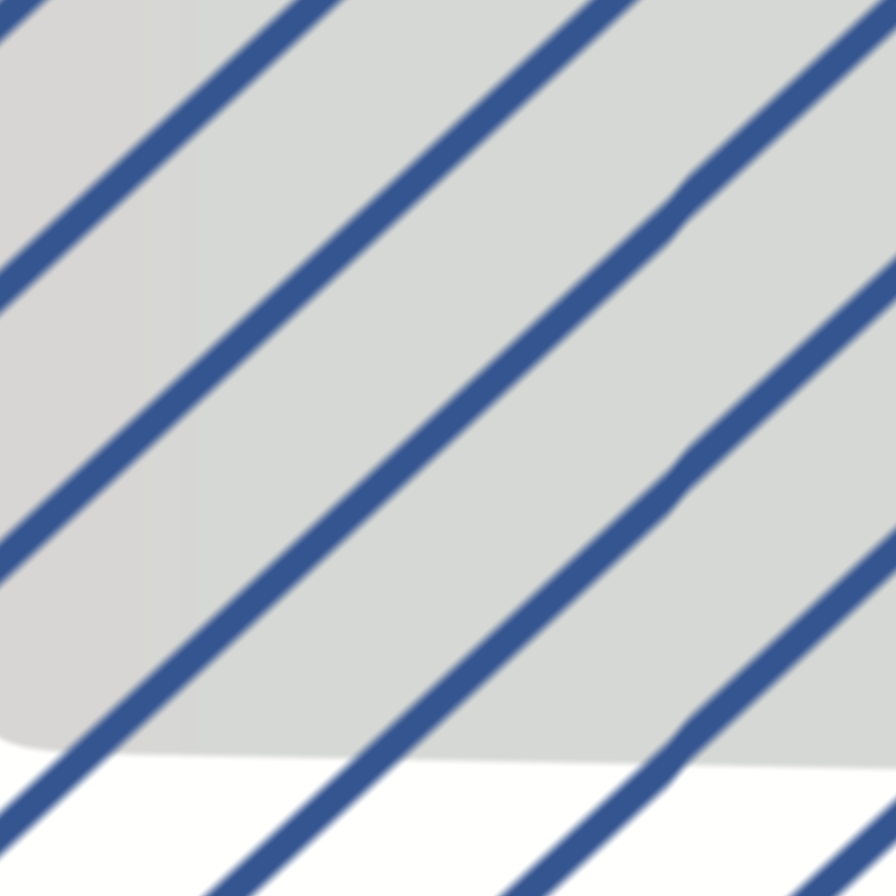
A Shadertoy shader for this pattern:

```glsl
// Broad diagonal blue stripes over a pale grey sheet whose lower edge,
// slightly tilted and curling up at the left, gives way to white.
// Stripes are a repeated distance band with a small sideways jog at right.

// Height of the sheet's lower edge at a given x
float sheetEdge(float x) {
    return 0.1608 - 0.019 * x + 0.0156 * exp(-35.0 * x);
}

// Coverage of the soft-edged diagonal stripes
float stripes(vec2 uv) {
    float spacing = 0.3027;
    float jog = 0.0055 * smoothstep(0.742, 0.772, uv.x);
    float height = uv.y - 0.917 * uv.x - jog - 0.977;
    float offset = abs(fract(height / spacing + 0.5) - 0.5) * spacing;
    return 1.0 - smoothstep(0.013, 0.035, offset);
}

void mainImage(out vec4 fragColor, in vec2 fragCoord) {
    vec2 uv = fragCoord / iResolution.xy;

    // Grey sheet, faintly warmer at the left
    vec3 warmGrey = vec3(0.845, 0.838, 0.832);
    vec3 coolGrey = vec3(0.839, 0.847, 0.835);
    vec3 sheet = mix(warmGrey, coolGrey, smoothstep(0.08, 0.28, uv.x));

    // White ground below the sheet
    float onSheet = smoothstep(-0.006, 0.006, uv.y - sheetEdge(uv.x));
    vec3 color = mix(vec3(1.0, 1.0, 0.995), sheet, onSheet);

    // Stripes run over both
    vec3 stripeBlue = vec3(0.208, 0.332, 0.565);
    color = mix(color, stripeBlue, stripes(uv));

    fragColor = vec4(color, 1.0);
}
```
